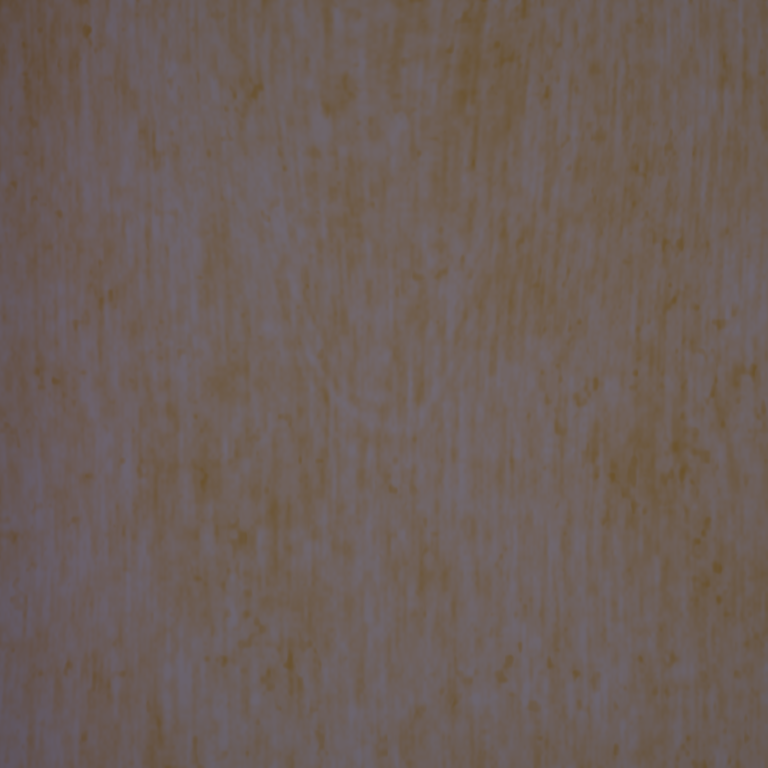
A WebGL 1 fragment shader for this texture:

```glsl
precision highp float;
// Dim, stained wood veneer: ochre flecks and lilac bloom on taupe.
// Stretched noise layers, vertical fibres and arched growth rings add up to
// one tone, which a three-colour ramp turns into pigment under soft light.
uniform vec2 u_resolution;

const vec3 OCHRE = vec3(0.415, 0.315, 0.150);
const vec3 TAUPE = vec3(0.438, 0.375, 0.335);
const vec3 LILAC = vec3(0.436, 0.408, 0.450);

float hash(vec2 cell) {
  vec3 q = fract(vec3(cell.xyx) * 0.1031);
  q += dot(q, q.yzx + 33.33);
  return fract((q.x + q.y) * q.z);
}

// Smooth value noise centred on zero.
float noise(vec2 p) {
  vec2 cell = floor(p);
  vec2 f = fract(p);
  f = f * f * (3.0 - 2.0 * f);
  float low = mix(hash(cell), hash(cell + vec2(1.0, 0.0)), f.x);
  float high = mix(hash(cell + vec2(0.0, 1.0)), hash(cell + 1.0), f.x);
  return mix(low, high, f.y) - 0.5;
}

// Octaves of noise, rotated a little to hide the lattice.
float fbm(vec2 p) {
  float sum = 0.0;
  float gain = 0.6;
  for (int i = 0; i < 4; i++) {
    sum += gain * noise(p);
    p = mat2(0.97, 0.24, -0.24, 0.97) * p * 2.03 + 17.3;
    gain *= 0.55;
  }
  return sum;
}

// Bends the straight grain: it wanders and fans out above the arch.
vec2 bendGrain(vec2 uv) {
  float wander = 0.022 * noise(uv * vec2(5.0, 3.5) + 4.0);
  float nearArch = exp(-14.0 * (uv.x - 0.52) * (uv.x - 0.52));
  float fan = 0.35 * nearArch * smoothstep(0.4, 1.1, uv.y);
  return vec2(uv.x + wander - (uv.x - 0.5) * fan, uv.y);
}

// Long fibres and shorter, finer ones.
float fibres(vec2 grain) {
  return 0.24 * noise(grain * vec2(115.0, 10.0))
       + 0.22 * noise(grain * vec2(190.0, 24.0) + 31.0);
}

// Irregular clusters of small flecks, slightly taller than wide.
float flecks(vec2 grain) {
  float broad = noise(grain * vec2(78.0, 50.0) + 9.0);
  float fine = noise(grain * vec2(150.0, 105.0) + 57.0);
  float cluster = fbm(grain * vec2(13.0, 8.0) + 71.0);
  return smoothstep(0.18, 0.56, 0.7 * broad + 0.45 * fine + 0.6 * cluster);
}

// Nested U-shaped rings that fade away from the arch centre.
float archRings(vec2 uv, vec2 base) {
  vec2 d = uv - base;
  float ragged = 0.035 * fbm(uv * vec2(26.0, 20.0));
  float level = d.y - 11.0 * d.x * d.x + ragged;
  float band = smoothstep(-0.04, 0.01, level) * (1.0 - smoothstep(0.06, 0.2, level));
  float reach = 1.0 - smoothstep(0.07, 0.19, abs(d.x));
  return sin(level * 150.0) * band * reach;
}

// Pigment ramp from ochre through taupe to lilac.
vec3 pigment(float tone) {
  vec3 warm = mix(OCHRE, TAUPE, smoothstep(-0.1, 0.66, tone));
  return mix(warm, LILAC, smoothstep(0.45, 1.05, tone));
}

// Light falls off toward the left edge and the corners.
float lighting(vec2 uv) {
  vec2 d = uv - vec2(0.58, 0.52);
  return 1.015 - 0.22 * dot(d, d) - 0.035 * (1.0 - smoothstep(0.0, 0.12, uv.x));
}

void main() {
  vec2 uv = gl_FragCoord.xy / u_resolution;
  vec2 grain = bendGrain(uv);

  // Broad stains: lilac to the left, ochre to the upper right.
  float tone = 0.66 + 0.10 * (0.45 - uv.x) - 0.10 * smoothstep(0.6, 1.0, uv.y);
  tone += 0.24 * fbm(uv * vec2(4.5, 3.0) + 12.0);
  tone += 0.28 * fbm(grain * vec2(20.0, 8.0) + 40.0);

  // Grain detail.
  tone += fibres(grain);
  tone += 0.26 * noise(grain * vec2(88.0, 56.0) + 83.0);
  tone += 0.14 * noise(grain * vec2(210.0, 150.0) + 5.0);
  tone -= 0.30 * flecks(grain);
  tone += 0.075 * archRings(uv, vec2(0.5, 0.385));

  // A faint rosy cast on the left, then the light.
  vec3 color = pigment(tone);
  color.g -= 0.012 * (1.0 - smoothstep(0.0, 0.35, uv.x));
  gl_FragColor = vec4(color * lighting(uv), 1.0);
}
```
